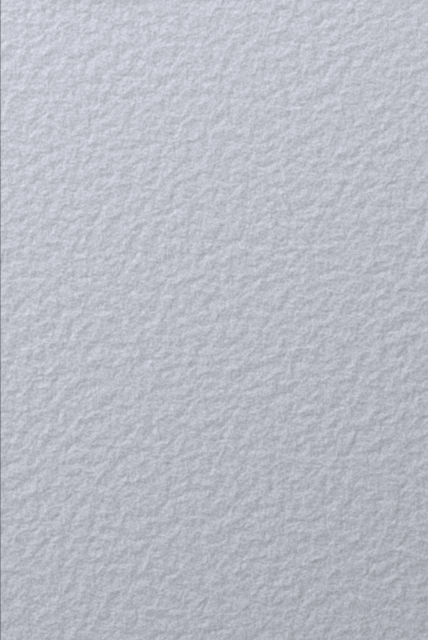
Reproduce this texture procedurally as a Shadertoy shader.

```glsl
// Cold-pressed white paper under soft light from the upper left.
// Warped gradient noise forms the tooth; its slope along the light
// gives the relief, laid over a broad diagonal falloff of brightness.
#define TOOTH_SCALE 56.0
#define TOOTH_STRETCH 0.88
#define TOOTH_TILT 0.45
#define LIGHT_STEP vec2(-0.0027, 0.0034)
#define RELIEF_GAIN 0.125
#define FIBER_GAIN 0.050
#define MID_TONE 0.738
#define FALLOFF vec2(-0.035, 0.085)
#define PAPER_TINT vec3(0.986, 1.0, 1.050)
#define EDGE_WIDTH 0.0014

float hash(vec2 p) {
    vec3 q = fract(vec3(p.xyx) * 0.1031);
    q += dot(q, q.yzx + 33.33);
    return fract((q.x + q.y) * q.z);
}

vec2 gradientDir(vec2 cell) {
    float angle = 6.2832 * hash(cell);
    return vec2(cos(angle), sin(angle));
}

// Gradient noise, roughly -0.7 to 0.7
float noise(vec2 p) {
    vec2 i = floor(p), f = fract(p);
    vec2 u = f * f * f * (f * (f * 6.0 - 15.0) + 10.0);
    vec2 e = vec2(1.0, 0.0);
    float a = dot(gradientDir(i), f);
    float b = dot(gradientDir(i + e), f - e);
    float c = dot(gradientDir(i + e.yx), f - e.yx);
    float d = dot(gradientDir(i + 1.0), f - 1.0);
    return mix(mix(a, b, u.x), mix(c, d, u.x), u.y);
}

mat2 rotation(float angle) {
    float c = cos(angle), s = sin(angle);
    return mat2(c, -s, s, c);
}

// Height of the paper tooth: lumps, crumbs and fine fibers
float toothHeight(vec2 p) {
    vec2 q = rotation(TOOTH_TILT) * p * TOOTH_SCALE;
    q.x *= TOOTH_STRETCH;
    q += 40.0;
    q += 0.3 * vec2(noise(q * 0.8 + 7.3), noise(q * 0.8 + 61.7));
    float height = 0.0, amplitude = 1.0;
    for (int octave = 0; octave < 3; octave++) {
        height += amplitude * noise(q);
        q = rotation(0.7) * q * 1.87 + 17.1;
        amplitude *= 0.58;
    }
    return height;
}

void mainImage(out vec4 fragColor, in vec2 fragCoord) {
    vec2 uv = fragCoord / iResolution.xy;
    vec2 p = fragCoord / iResolution.y;

    // Broad light falloff
    float tone = MID_TONE + dot(FALLOFF, uv - 0.5);

    // Lit and shaded sides of the tooth, with softened peaks
    float slope = toothHeight(p) - toothHeight(p + LIGHT_STEP);
    slope /= 1.0 + 0.35 * abs(slope);
    tone += RELIEF_GAIN * slope;

    // Fine fibers and crisp grain between the lumps
    vec2 fiber = rotation(0.5) * p;
    tone += FIBER_GAIN * noise(fiber * vec2(170.0, 230.0) + 90.0);
    tone += FIBER_GAIN * noise(rotation(1.1) * fiber * 310.0 + 30.0);

    // Soft shadow touching the top edge
    vec2 shadow = (uv - vec2(0.23, 1.01)) / vec2(0.12, 0.02);
    tone -= 0.05 * exp(-dot(shadow, shadow));

    // Thin dark border along the left side
    float pixel = 1.0 / iResolution.y;
    float edge = 1.0 - smoothstep(EDGE_WIDTH - 0.5 * pixel, EDGE_WIDTH + 0.5 * pixel, p.x);
    tone *= 1.0 - 0.25 * edge;

    fragColor = vec4(clamp(tone * PAPER_TINT, 0.0, 1.0), 1.0);
}
```
